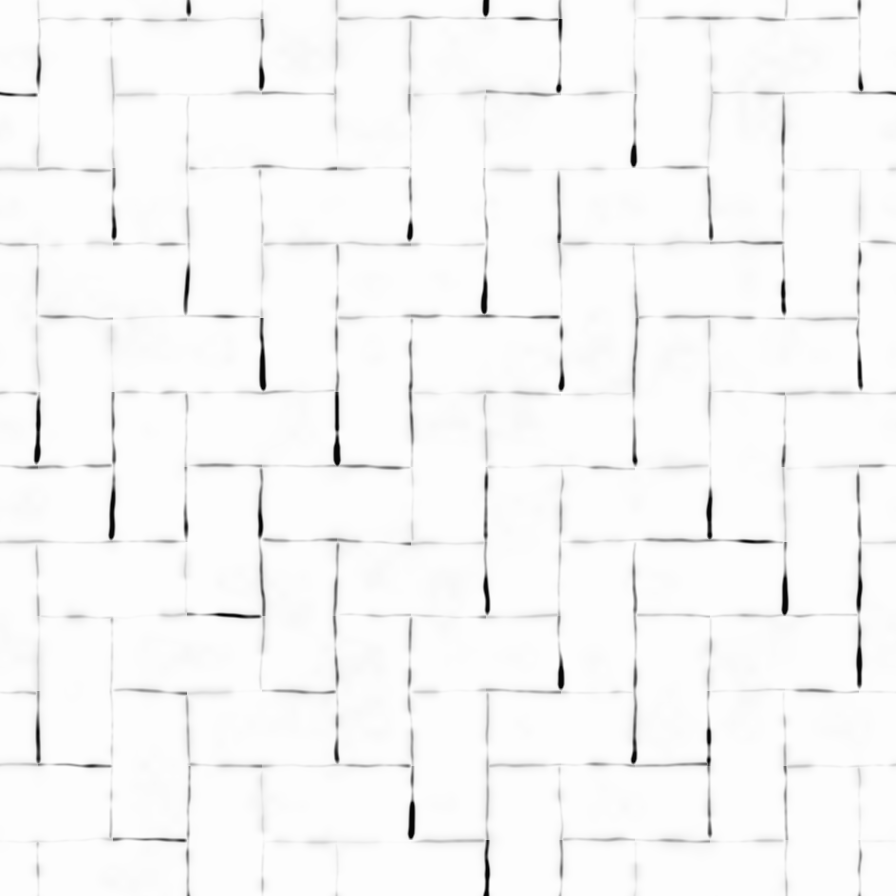
Write a WebGL 2 fragment shader that draws this texture map.

```glsl
#version 300 es
precision highp float;
// Herringbone of 2:1 blocks on a 12 by 12 cell grid, shown as inked joints on white.
// Each cell's class along the diagonal says which of its edges is a joint; noise
// breaks the joints up, and upright joints thicken into black at their lower ends.

uniform vec2 u_resolution;
out vec4 outColor;

const float CELLS = 12.0;                    // cells per side, four per repeat
const vec2 GRID_ORIGIN = vec2(0.508, 0.255); // first joint, from the top left
const vec3 PAPER = vec3(0.992);
const vec3 INK = vec3(0.025);
const float THIN = 0.012;                    // half widths, in cells
const float SWELL = 0.023;
const float SOFTNESS = 0.021;
const float BEND = 0.05;                     // slow and quick wander of a joint
const float JITTER = 0.022;
const vec3 UPRIGHT_INK = vec3(0.42, 0.55, 0.72); // by place in a run of three
const vec3 LEVEL_INK = vec3(0.20, 0.22, 0.36);
const float HALO_INK = 0.06;
const float SMUDGE_INK = 0.02;

float hash(vec2 p) {
    return fract(sin(dot(p, vec2(127.1, 311.7))) * 43758.5453);
}

float wrap(float i, float period) {
    return floor(mod(i + 0.5, period));
}

// Noise along a joint, periodic over the canvas.
float lineNoise(float x, float frequency, float seed) {
    float s = x * frequency, i = floor(s), f = fract(s);
    float period = CELLS * frequency;
    float a = hash(vec2(wrap(i, period), seed));
    float b = hash(vec2(wrap(i + 1.0, period), seed));
    return mix(a, b, f * f * (3.0 - 2.0 * f));
}

float areaNoise(vec2 p, float frequency) {
    float s = p.y * frequency, row = floor(s), f = fract(s);
    float period = CELLS * frequency;
    float a = lineNoise(p.x, frequency, wrap(row, period) + 80.3);
    float b = lineNoise(p.x, frequency, wrap(row + 1.0, period) + 80.3);
    return mix(a, b, f * f * (3.0 - 2.0 * f));
}

float wander(float x, float seed) {
    return BEND * (lineNoise(x, 1.0, seed) - 0.5) + JITTER * (lineNoise(x, 5.0, seed + 9.0) - 0.5);
}

float pick(vec3 v, float i) {
    return i < 0.5 ? v.x : i < 1.5 ? v.y : v.z;
}

float stroke(float d, float halfWidth, float soft) {
    return 1.0 - smoothstep(halfWidth - soft, halfWidth + soft, abs(d));
}

// Fades a run of three cells at its two ends.
float runEnds(float place, float along) {
    float s = place + along;
    return smoothstep(-0.02, 0.06, s) * (1.0 - smoothstep(2.95, 3.02, s));
}

float uprightJoint(vec2 p, float soft) {
    float column = floor(p.x + 0.5), row = floor(p.y), along = fract(p.y);
    float place = mod(1.0 - column + row, 4.0);
    if (place > 2.5) return 0.0;             // inside a level block
    float seed = wrap(column, CELLS) + 3.7;
    float chance = hash(vec2(seed, wrap(row, CELLS)) + 17.0);
    float d = p.x - column + wander(p.y, seed);
    float patches = smoothstep(0.2, 0.85, lineNoise(p.y, 5.0, seed + 20.0));
    float fine = lineNoise(p.y, 13.0, seed + 40.0);
    // The black part grows from a random height and ends sharply at the corner.
    float start = mix(0.15, 0.7, hash(vec2(seed, wrap(row, CELLS)) + 31.0));
    float drop = smoothstep(start, start + 0.35, along) * (1.0 - smoothstep(0.9, 0.99, along));
    drop *= place > 1.5 ? smoothstep(0.1, 0.5, chance) : 0.65 * smoothstep(0.6, 1.0, chance);
    drop *= 0.75 + 0.25 * patches;
    float strength = pick(UPRIGHT_INK, place) * mix(0.15, 1.4, chance);
    float tone = strength * (0.12 + 0.85 * patches + 0.3 * fine) + drop;
    float width = THIN + 0.011 * patches * strength + SWELL * drop * mix(0.5, 1.0, along * along);
    float halo = HALO_INK * exp(-d * d / 0.006) * patches;
    return (clamp(tone, 0.0, 1.0) * stroke(d, width, soft) + halo) * runEnds(place, along);
}

float levelJoint(vec2 p, float soft) {
    float row = floor(p.y + 0.5), column = floor(p.x), along = fract(p.x);
    float place = mod(column - row, 4.0);
    if (place > 2.5) return 0.0;             // inside an upright block
    float seed = wrap(row, CELLS) + 151.9;
    float chance = hash(vec2(wrap(column, CELLS), seed));
    float d = p.y - row + wander(p.x, seed);
    float patches = smoothstep(0.25, 0.9, lineNoise(p.x, 4.0, seed + 20.0));
    float fine = lineNoise(p.x, 11.0, seed + 40.0);
    float streak = smoothstep(0.72, 1.0, chance) * smoothstep(0.1, 0.45, along)
                 * (1.0 - smoothstep(0.6, 0.95, along)) * (place > 1.5 ? 0.6 : 0.05);
    float corner = 0.2 * smoothstep(0.8, 0.97, along) * chance;
    float strength = pick(LEVEL_INK, place) * mix(0.2, 1.4, chance);
    float tone = strength * (0.15 + 0.95 * patches + 0.4 * fine) + streak + corner;
    float width = THIN + 0.008 * patches + 0.005 * streak;
    float halo = HALO_INK * exp(-d * d / 0.006) * patches;
    return (clamp(tone, 0.0, 1.0) * stroke(d, width, soft) + halo) * runEnds(place, along);
}

void main() {
    vec2 uv = gl_FragCoord.xy / u_resolution;
    vec2 p = vec2(uv.x, 1.0 - uv.y) * CELLS - GRID_ORIGIN;
    float soft = max(SOFTNESS, 0.8 * CELLS / min(u_resolution.x, u_resolution.y));
    float ink = max(uprightJoint(p, soft), levelJoint(p, soft));
    // Pale smudges left on the block faces.
    float smudge = smoothstep(0.55, 0.95, areaNoise(p, 2.0)) * areaNoise(p, 7.0);
    ink = clamp(ink + SMUDGE_INK * smudge, 0.0, 1.0);
    outColor = vec4(mix(PAPER, INK, ink), 1.0);
}
```
